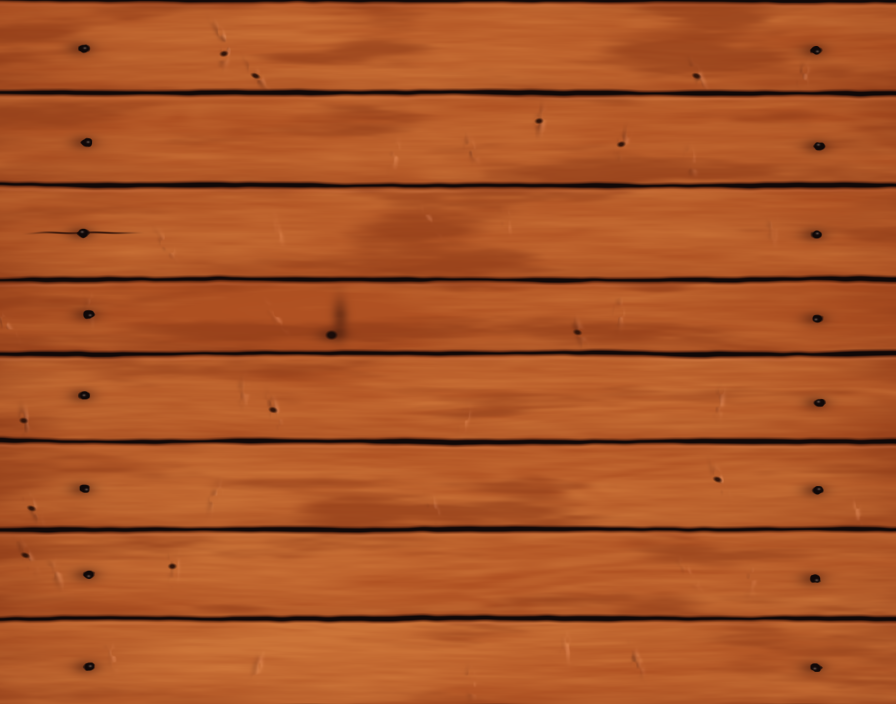
Give the GLSL for this texture, as a Shadertoy shader.

```glsl
// Eight stained wooden planks stacked vertically, with dark uneven seams,
// a nail near each end, streaky grain, small knots and faint scars.
// Grain is stretched value noise; hashes per plank vary all the details.

const int PLANKS = 8;
const float SEAMS[9] = float[9](0.001, 0.132, 0.263, 0.397, 0.502, 0.627, 0.752, 0.878, 1.006);
const float REDNESS[8] = float[8](0.42, 0.38, 0.55, 0.72, 0.22, 0.48, 0.34, 0.32);
const vec3 HONEY = vec3(0.79, 0.44, 0.21);
const vec3 AMBER = vec3(0.70, 0.33, 0.14);
const vec3 RUST = vec3(0.56, 0.23, 0.09);
const vec3 STAIN = vec3(0.32, 0.13, 0.06);
const vec3 BLACK = vec3(0.06, 0.03, 0.03);
const vec3 GLINT = vec3(0.50, 0.42, 0.38);
const float SEAM_HALF = 0.0024;
const float NAIL_RADIUS = 0.0062;
const vec2 NAIL_X = vec2(0.0964, 0.912);    // fractions of the width
const vec2 MAIN_KNOT = vec2(0.370, 0.476);  // x as a fraction of the width
const int CRACKED_PLANK = 2;
const int MARKS = 5;

float hash(vec2 p) {
    return fract(sin(dot(p, vec2(127.1, 311.7))) * 43758.5453);
}

float noise(vec2 p) {
    vec2 i = floor(p), f = fract(p);
    f = f * f * (3.0 - 2.0 * f);
    return mix(mix(hash(i), hash(i + vec2(1, 0)), f.x),
               mix(hash(i + vec2(0, 1)), hash(i + vec2(1, 1)), f.x), f.y);
}

float fbm(vec2 p) {
    float sum = 0.0, amp = 0.53;
    for (int i = 0; i < 4; i++) {
        sum += amp * noise(p);
        p = p * 2.03 + 17.3;
        amp *= 0.5;
    }
    return sum;
}

// Height of seam k at x, counted from the top
float seamY(int k, float x) {
    float id = float(k) * 7.3;
    return SEAMS[k] + 0.003 * (noise(vec2(x * 6.0, id)) - 0.5)
                    + 0.0014 * (noise(vec2(x * 45.0, id)) - 0.5);
}

float blob(vec2 q, vec2 size) {
    q /= size;
    return exp(-dot(q, q));
}

vec3 woodColor(vec2 p, float id, float redness) {
    vec2 g = p + vec2(id * 5.7, id * 3.1);
    g.y += 0.012 * (noise(g * vec2(3.0, 9.0)) - 0.5);
    float broad = fbm(g * vec2(2.5, 11.0)) - 0.5;
    float streak = fbm(g * vec2(5.0, 75.0)) - 0.5;
    float fine = noise(g * vec2(22.0, 230.0)) - 0.5;
    float rings = sin(70.0 * fbm(g * vec2(1.3, 8.0)));
    float ringMask = smoothstep(0.5, 0.75, noise(g * vec2(3.0, 7.0) + 40.0));
    float tone = 1.0 - redness + 1.3 * broad + 0.95 * streak + 0.28 * fine
               + 0.13 * rings * ringMask;
    vec3 col = mix(AMBER, HONEY, clamp(tone, -0.1, 1.2));
    float rust = smoothstep(0.53, 0.8, fbm(g * vec2(4.0, 26.0) + 9.0) + 0.12 * redness);
    return mix(col, RUST, 0.65 * rust);
}

void mainImage(out vec4 fragColor, in vec2 fragCoord) {
    // Canvas units: height is 1, y runs downward
    vec2 p = vec2(fragCoord.x, iResolution.y - fragCoord.y) / iResolution.y;
    float width = iResolution.x / iResolution.y;
    float px = 1.0 / iResolution.y;

    // Find the plank
    int plank = 0;
    for (int k = 1; k < PLANKS; k++) if (p.y > seamY(k, p.x)) plank = k;
    float id = float(plank);
    float top = SEAMS[plank], bottom = SEAMS[plank + 1];
    float fromTop = p.y - seamY(plank, p.x);
    float toBottom = seamY(plank + 1, p.x) - p.y;
    vec3 col = woodColor(p, id, REDNESS[plank]);

    // Rusty staining along the edges and at both ends
    float patchy = fbm(p * vec2(7.0, 45.0) + id);
    float edge = exp(-toBottom * 75.0) + 0.7 * exp(-max(fromTop, 0.0) * 110.0);
    float ends = exp(-p.x * 7.0) + exp(-(width - p.x) * 7.0);
    col = mix(col, RUST, clamp(patchy * (0.8 * edge + 0.75 * ends), 0.0, 0.75));
    col += 0.07 * blob(vec2(0.0, fromTop - 0.008), vec2(1.0, 0.002)) * patchy;

    // Scattered slanted scars, some with a pin knot
    for (int m = 0; m < MARKS; m++) {
        vec2 seed = vec2(id * 3.7 + 1.0, float(m) * 5.3 + 2.0);
        vec2 q = p - vec2(width * hash(seed),
                          mix(top, bottom, 0.18 + 0.64 * hash(seed + 4.0)));
        float strength = hash(seed + 8.0);
        q.x -= (hash(seed + 12.0) - 0.3) * q.y;
        float flecks = smoothstep(0.3, 0.8, noise(p * vec2(160.0, 110.0)));
        float scar = blob(q, vec2(0.005, 0.017)) * flecks;
        col = mix(col, STAIN, 0.5 * strength * scar);
        col += 0.10 * blob(q - vec2(0.006, 0.0), vec2(0.004, 0.015)) * flecks;
        float pin = length(q / vec2(1.4, 1.0)) - 0.0026;
        col = mix(col, STAIN * 0.6, step(0.78, strength) * smoothstep(0.0015 + px, -px, pin));
    }

    // One larger knot with a smoky trail
    vec2 k = p - MAIN_KNOT * vec2(width, 1.0);
    float trail = blob(k - vec2(0.012, -0.025), vec2(0.011, 0.027)) + blob(k, vec2(0.02, 0.009));
    col = mix(col, STAIN, min(0.65 * trail * (0.5 + patchy), 0.8));
    col = mix(col, BLACK, 0.9 * smoothstep(0.002 + px, -px, length(k / vec2(1.3, 1.0)) - 0.0045));

    // Nails, with a rusty halo and a worn glint
    for (int s = 0; s < 2; s++) {
        vec2 seed = vec2(id + 2.0, float(s) * 9.0 + 5.0);
        float x = NAIL_X[s] * width + 0.009 * (hash(seed) - 0.5);
        float y = mix(top, bottom, 0.51 + 0.04 * float(s) + 0.07 * (hash(seed + 3.0) - 0.5));
        vec2 q = p - vec2(x, y);
        if (plank == CRACKED_PLANK && s == 0) {
            float crack = abs(q.y + 0.003 * (noise(vec2(p.x * 30.0, 2.0)) - 0.5));
            float along = smoothstep(0.09, 0.03, abs(q.x));
            col = mix(col, STAIN * 0.7, along * smoothstep(0.0012 + px, 0.0, crack));
        }
        col = mix(col, STAIN, 0.55 * blob(q + vec2(0.004, 0.0), vec2(0.019, 0.010)));
        float rim = 0.0022 * (noise(q * 220.0 + seed) - 0.5);
        float head = length(q / vec2(1.25, 0.95)) - NAIL_RADIUS + rim;
        col = mix(col, BLACK, smoothstep(px, -px, head));
        vec2 spot = q - 0.005 * (vec2(hash(seed + 6.0), hash(seed + 7.0)) - 0.5);
        col = mix(col, GLINT, 0.6 * blob(spot, vec2(0.0022, 0.0016)));
    }

    // Seams: soft brown shadow around a black core
    float gap = min(abs(fromTop), abs(toBottom));
    float core = SEAM_HALF * (0.6 + 0.8 * noise(vec2(p.x * 14.0, id * 0.0 + floor(p.y * 8.0 + 0.5))));
    col = mix(col, STAIN, 0.85 * smoothstep(core + 0.0045, core, gap));
    col = mix(col, BLACK, smoothstep(core + px, core - px, gap));

    fragColor = vec4(clamp(col, 0.0, 1.0), 1.0);
}
```
